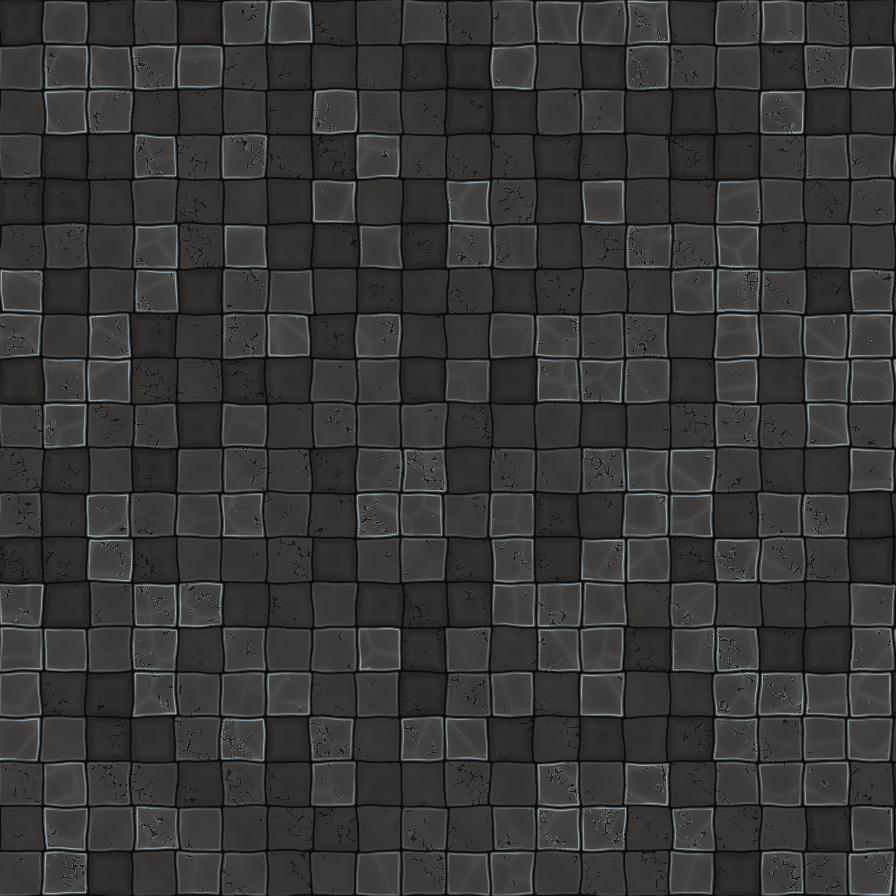
Write a WebGL 2 fragment shader that draws this texture.

```glsl
#version 300 es
precision highp float;
// Dark stone setts in a 20 by 20 grid with thin, wavering black joints.
// Each sett gets a random lift that sets its tone and pale rim; cellular
// noise adds soft facets and fine broken cracks, layered sines bend edges.
uniform vec2 u_resolution;
out vec4 fragColor;

const float COUNT = 20.0;
const vec2 GRID_OFFSET = vec2(0.05, 0.0);
const vec3 JOINT = vec3(0.045, 0.045, 0.043);
const vec3 STONE_LOW = vec3(0.192, 0.188, 0.180);
const vec3 STONE_HIGH = vec3(0.240, 0.239, 0.236);
const vec3 RIM = vec3(0.60, 0.66, 0.69);

float hash(vec2 p, float seed) {
    vec3 q = fract(vec3(p.xyx + seed * 7.13) * vec3(0.1031, 0.1030, 0.0973));
    q += dot(q, q.yzx + 33.33);
    return fract((q.x + q.y) * q.z);
}

// Three layered sines, roughly -1.75 to 1.75
float wave(vec2 p, float seed) {
    return sin(2.3 * p.x + 1.7 * p.y + seed)
         + 0.50 * sin(5.1 * p.x - 3.7 * p.y + seed * 1.7)
         + 0.25 * sin(9.7 * p.x + 8.3 * p.y + seed * 2.9);
}

// Gap between the two nearest cell points: zero on the cell borders
float cellGap(vec2 p, float seed) {
    vec2 base = floor(p);
    float nearest = 8.0;
    float second = 8.0;
    for (int y = -1; y <= 1; y++) {
        for (int x = -1; x <= 1; x++) {
            vec2 id = base + vec2(x, y);
            vec2 jitter = vec2(hash(id, seed), hash(id, seed + 3.0));
            float d = distance(p, id + mix(vec2(0.1), vec2(0.9), jitter));
            second = min(second, max(nearest, d));
            nearest = min(nearest, d);
        }
    }
    return second - nearest;
}

float roundedBox(vec2 p, float halfSize, float radius) {
    vec2 q = abs(p) - halfSize + radius;
    return length(max(q, 0.0)) + min(max(q.x, q.y), 0.0) - radius;
}

// Bends the rows, then shifts and bends the columns inside each row
vec2 bendGrid(vec2 p) {
    vec2 bent = p;
    bent.y += 0.019 * wave(p, 0.7);
    float row = floor(bent.y);
    bent.x += 0.08 * (hash(vec2(row, 4.0), 1.0) - 0.5);
    bent.x += 0.026 * wave(p.yx * vec2(0.8, 1.0), row * 2.4);
    return bent;
}

// Returns the dark core (x) and the light lip (y) of fine broken cracks
vec2 cracks(vec2 p, vec2 tile, float pixel) {
    float seed = 20.0 * hash(tile, 5.0);
    vec2 jagged = p + 0.022 * vec2(wave(p * 8.0, seed), wave(p.yx * 9.0, seed + 2.0));
    float gap = cellGap(jagged * 4.6 + seed, 6.0);
    float patchy = wave(p * 1.8, seed) + 0.5 * wave(p.yx * 5.0, seed + 5.0);
    float amount = mix(0.1, 2.0, hash(tile, 7.0));
    float mask = smoothstep(amount, amount + 0.4, patchy);
    float core = 1.0 - smoothstep(0.02, 0.06 + 2.2 * pixel, gap);
    float lip = smoothstep(0.08, 0.16, gap) * (1.0 - smoothstep(0.17, 0.28, gap));
    return mask * vec2(core, lip);
}

void main() {
    vec2 uv = gl_FragCoord.xy / u_resolution;
    float pixel = COUNT / min(u_resolution.x, u_resolution.y);
    vec2 p = uv * COUNT + GRID_OFFSET;
    vec2 grid = bendGrid(p);
    vec2 tile = floor(grid);
    vec2 local = fract(grid) - 0.5;
    float depth = -roundedBox(local, 0.5, 0.07);
    float lift = hash(tile, 2.0);
    float raised = smoothstep(0.3, 1.0, lift);
    float sunken = 1.0 - smoothstep(0.0, 0.5, lift);

    // Stone body: tone per sett, soft mottling, a warm dim centre
    vec3 color = mix(STONE_LOW, STONE_HIGH, smoothstep(-0.1, 0.8, lift));
    color *= 1.0 + 0.035 * wave(p * 1.2, lift * 30.0);
    float centre = exp(-11.0 * dot(local, local));
    color -= vec3(0.016, 0.022, 0.024) * centre * (0.25 + 0.75 * sunken);
    color *= mix(1.0, 0.68 + 0.32 * smoothstep(0.0, 0.25, depth), sunken);

    // Soft pale facet ridges on raised setts
    float ridge = exp(-9.0 * cellGap(p * 0.95, 11.0));
    color += vec3(0.060, 0.061, 0.062) * ridge * raised;

    // Cracks with a lit lip
    vec2 crack = cracks(p, tile, pixel);
    color += (RIM - color) * crack.y * (0.04 + 0.32 * raised);
    color = mix(color, JOINT, 0.8 * crack.x);

    // Uneven thin bright rim and its faint inner glow
    float rimWidth = max(0.016, 0.42 * pixel);
    float rim = exp(-pow((depth - 0.058) / rimWidth, 2.0));
    float uneven = clamp(0.75 + 0.3 * wave(p * 1.7, lift * 40.0), 0.2, 1.0);
    color = mix(color, RIM, rim * uneven * (0.04 + 0.9 * raised));
    color += 0.05 * raised * exp(-12.0 * max(depth, 0.0));

    // Black joints
    float stone = smoothstep(0.006, 0.022 + 0.5 * pixel, depth);
    fragColor = vec4(mix(JOINT, color, stone), 1.0);
}
```
